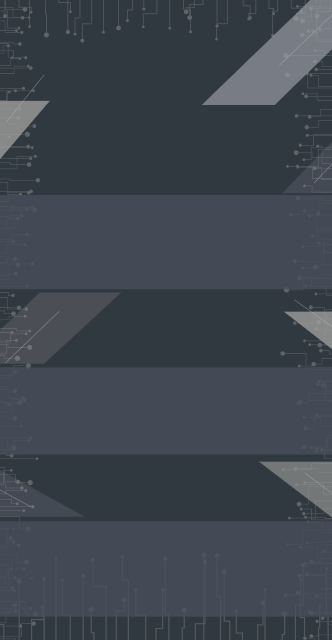
Write a WebGL 1 fragment shader that draws this background.

```glsl
precision highp float;
// Slate panel background with horizontal bands, slanted plates and circuit traces along the borders.

uniform vec2 u_resolution;

// Layout grid: 400 units wide, 768 units high, y pointing down.
const vec2 GRID = vec2(400.0, 768.0);

const vec3 SLATE = vec3(0.19, 0.22, 0.25);
const vec3 BAND = vec3(0.263, 0.29, 0.332);
const vec3 STEEL = vec3(0.465, 0.485, 0.52);
const vec3 PEWTER = vec3(0.53, 0.535, 0.535);
const vec3 ASH = vec3(0.455, 0.465, 0.47);
const vec3 SMOKE = vec3(0.295, 0.307, 0.335);
const vec3 DUSK = vec3(0.265, 0.29, 0.33);
const vec3 TRACE = vec3(0.62, 0.63, 0.63);

float hash(vec2 v) {
  return fract(sin(dot(v, vec2(41.3, 289.1))) * 9758.5);
}

// Smooth coverage of a signed distance; px is one pixel in grid units.
float fill(float d, float px) {
  return clamp(0.5 - d / px, 0.0, 1.0);
}

float segment(vec2 p, vec2 a, vec2 b) {
  vec2 ab = b - a;
  float t = clamp(dot(p - a, ab) / max(dot(ab, ab), 0.0001), 0.0, 1.0);
  return length(p - a - ab * t);
}

float span(float y, float top, float bottom, float px) {
  return fill(max(top - y, y - bottom), px);
}

// Plate between two rows; each side is (x at the top row, x at the bottom row).
float plate(vec2 p, vec2 rows, vec2 left, vec2 right, float px) {
  float height = rows.y - rows.x;
  float t = (p.y - rows.x) / height;
  float dl = (mix(left.x, left.y, t) - p.x) / length(vec2(1.0, (left.y - left.x) / height));
  float dr = (p.x - mix(right.x, right.y, t)) / length(vec2(1.0, (right.y - right.x) / height));
  return span(p.y, rows.x, rows.y, px) * fill(max(dl, dr), px);
}

float glint(vec2 p, vec2 a, vec2 b, float px) {
  return 0.45 * fill(segment(p, a, b) - 0.4, px);
}

// Bent traces with round ends; q.x runs along the border, q.y points inward.
float circuit(vec2 q, float spacing, vec2 reachRange, float width, float seed, float px) {
  float ink = 0.0;
  float cell = floor(q.x / spacing);
  for (int i = -2; i <= 2; i++) {
    float id = cell + float(i);
    float x = (id + 0.25 + 0.5 * hash(vec2(id, seed))) * spacing;
    float reach = mix(reachRange.x, reachRange.y, hash(vec2(id, seed + 1.0)));
    float bend = reach * mix(0.2, 0.75, hash(vec2(id, seed + 2.0)));
    float jog = (hash(vec2(id, seed + 3.0)) - 0.5) * 2.2 * spacing;
    jog *= step(0.25, hash(vec2(id, seed + 4.0)));
    vec2 tip = vec2(x + jog, reach);
    float line = segment(q, vec2(x, 0.0), vec2(x, bend));
    line = min(line, segment(q, vec2(x, bend), vec2(tip.x, bend)));
    line = min(line, segment(q, vec2(tip.x, bend), tip));
    float size = hash(vec2(id, seed + 5.0));
    float node = length(q - tip) - mix(1.6, 3.2, size * size);
    ink = max(ink, 0.75 * fill(line - width, px));
    ink = max(ink, fill(node, px));
  }
  return ink;
}

void main() {
  vec2 uv = gl_FragCoord.xy / u_resolution;
  vec2 p = vec2(uv.x, 1.0 - uv.y) * GRID;
  float px = GRID.x / u_resolution.x;

  // Horizontal bands
  float band = span(p.y, 234.0, 347.0, px);
  band = max(band, span(p.y, 441.0, 545.5, px));
  band = max(band, span(p.y, 625.5, 740.0, px));
  vec3 color = mix(SLATE, BAND, band);

  // Slanted plates, from top to bottom
  color = mix(color, STEEL, plate(p, vec2(-4.0, 126.0), vec2(378.0, 243.0), vec2(465.0, 331.0), px));
  color = mix(color, PEWTER, plate(p, vec2(121.0, 191.0), vec2(-9.0), vec2(60.0, 0.0), px));
  color = mix(color, DUSK, plate(p, vec2(170.0, 232.0), vec2(400.0, 340.0), vec2(409.0), px));
  color = mix(color, SMOKE, plate(p, vec2(351.0, 436.5), vec2(48.0, -43.0), vec2(146.0, 53.0), px));
  color = mix(color, PEWTER, plate(p, vec2(374.0, 419.0), vec2(342.0, 400.0), vec2(409.0), px));
  color = mix(color, DUSK, plate(p, vec2(564.0, 620.0), vec2(-9.0), vec2(0.0, 102.0), px));
  color = mix(color, ASH, plate(p, vec2(554.0, 621.0), vec2(312.0, 400.0), vec2(409.0), px));

  // Circuit traces on all four borders
  vec2 fromLeft = vec2(p.y, p.x);
  vec2 fromRight = vec2(p.y, GRID.x - p.x);
  vec2 fromBottom = vec2(p.x, GRID.y - p.y);
  float ink = circuit(p, 15.0, vec2(10.0, 50.0), 0.5, 3.0, px);
  ink = max(ink, circuit(fromLeft, 14.0, vec2(14.0, 46.0), 0.35, 13.0, px));
  ink = max(ink, circuit(fromLeft, 19.0, vec2(10.0, 42.0), 0.35, 23.0, px));
  ink = max(ink, circuit(fromRight, 14.0, vec2(14.0, 46.0), 0.35, 33.0, px));
  ink = max(ink, circuit(fromRight, 19.0, vec2(10.0, 60.0), 0.35, 43.0, px));
  ink = max(ink, circuit(fromBottom, 15.0, vec2(30.0, 105.0), 0.7, 53.0, px));
  color = mix(color, TRACE, ink * mix(0.42, 0.12, band));

  // Thin diagonal glints
  float shine = glint(p, vec2(8.0, 146.0), vec2(53.0, 90.0), px);
  shine = max(shine, glint(p, vec2(337.0, 78.0), vec2(400.0, 18.0), px));
  shine = max(shine, glint(p, vec2(379.0, 219.0), vec2(400.0, 197.0), px));
  shine = max(shine, glint(p, vec2(7.0, 435.0), vec2(71.0, 374.0), px));
  shine = max(shine, glint(p, vec2(355.0, 360.0), vec2(400.0, 392.0), px));
  shine = max(shine, glint(p, vec2(0.0, 588.0), vec2(37.0, 608.0), px));
  shine = max(shine, glint(p, vec2(368.0, 568.0), vec2(400.0, 592.0), px));
  gl_FragColor = vec4(mix(color, vec3(0.75), shine), 1.0);
}
```
